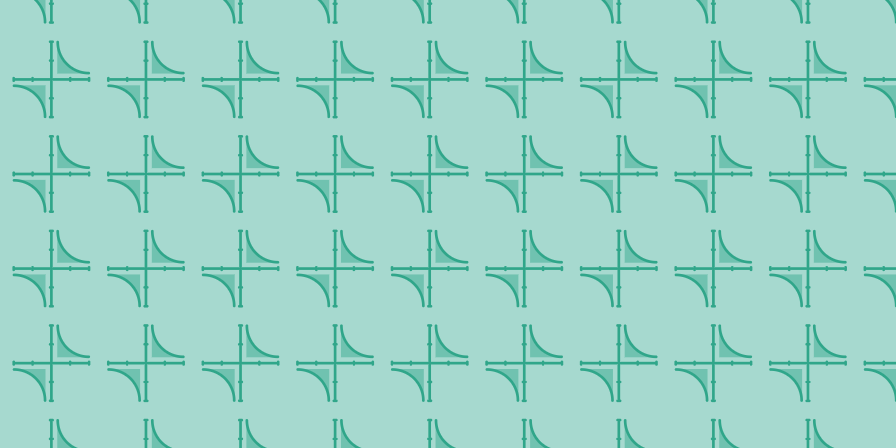
Give the GLSL for this pattern, as a Shadertoy shader.

```glsl
// Grid of teal crosses with knobbed bars and two concave, shaded corner arcs.
#define PERIOD 0.2111               // cell size, in canvas heights
#define ORIGIN vec2(0.9591, 0.4005) // centre of one cross, in canvas heights
#define HALF_LINE 0.0142            // half stroke width, in cells
#define BAR_REACH 0.398             // half length of each bar
#define KNOB_REACH 0.013            // half length of a knob before rounding
#define ARC_CENTER 0.395
#define ARC_RADIUS 0.328
#define FILL_INSET 0.062            // gap from the bars to the shaded corner
#define GROUND vec3(0.65, 0.85, 0.81)
#define SHADE vec3(0.44, 0.76, 0.69)
#define LINE vec3(0.19, 0.65, 0.54)

// Distance to a horizontal segment centred on the origin.
float segment(vec2 p, float reach) {
    return length(vec2(max(abs(p.x) - reach, 0.0), p.y));
}

// Horizontal bar with upright knobs halfway along and at both ends.
float knobbedBar(vec2 p) {
    p = abs(p);
    float bar = segment(p, BAR_REACH);
    float middleKnob = segment(vec2(p.y, p.x - 0.5 * BAR_REACH), KNOB_REACH);
    float endKnob = segment(vec2(p.y, p.x - BAR_REACH), KNOB_REACH);
    return min(bar, min(middleKnob, endKnob));
}

// Quarter circle bowing toward the centre of the cross, with round ends.
float cornerArc(vec2 p) {
    vec2 r = p - ARC_CENTER;
    if (max(r.x, r.y) < 0.0) return abs(length(r) - ARC_RADIUS);
    return min(length(r + vec2(ARC_RADIUS, 0.0)), length(r + vec2(0.0, ARC_RADIUS)));
}

// Signed distance to the area between the arc and the inner corner.
float cornerFill(vec2 p) {
    vec2 inner = FILL_INSET - p;
    vec2 outer = p - ARC_CENTER;
    float box = max(max(inner.x, inner.y), max(outer.x, outer.y));
    return max(box, ARC_RADIUS - length(outer));
}

float coverage(float d, float pixel) {
    return clamp(0.5 - d / pixel, 0.0, 1.0);
}

void mainImage(out vec4 fragColor, in vec2 fragCoord) {
    float pixel = 1.0 / (iResolution.y * PERIOD);
    vec2 p = (fragCoord / iResolution.y - ORIGIN) / PERIOD;
    p = fract(p + 0.5) - 0.5;

    // Half-turn symmetry puts an arc in two opposite quadrants.
    vec2 q = p.x + p.y < 0.0 ? -p : p;

    float strokes = min(knobbedBar(p), knobbedBar(p.yx));
    strokes = min(strokes, cornerArc(q)) - HALF_LINE;

    vec3 color = mix(GROUND, SHADE, coverage(cornerFill(q), pixel));
    color = mix(color, LINE, coverage(strokes, pixel));
    fragColor = vec4(color, 1.0);
}
```
